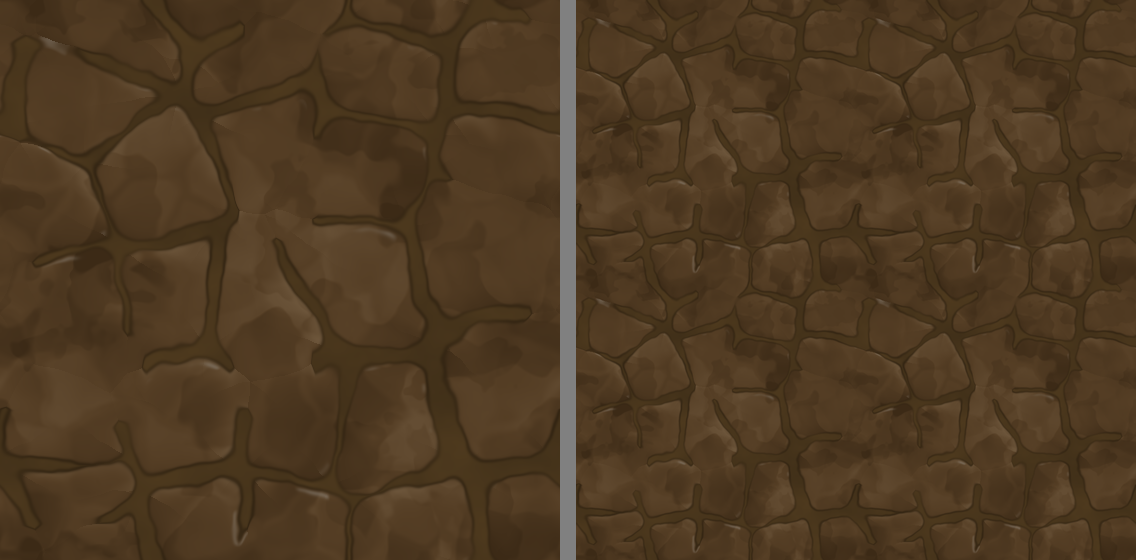
Left, the tile; right, the same tile 2 across and 2 down.
Write a three.js fragment shader that draws this texture.

```glsl
// Painted brown flagstones with worn facets, dark stains and earthy joints; tiles.
varying vec2 vUv;

const vec3 UMBER = vec3(0.235, 0.165, 0.088);
const vec3 BROWN = vec3(0.332, 0.242, 0.143);
const vec3 TAN = vec3(0.435, 0.345, 0.240);
const vec3 MORTAR = vec3(0.282, 0.208, 0.108);
const vec3 CREASE = vec3(0.185, 0.132, 0.065);
const vec3 GLINT = vec3(0.56, 0.53, 0.49);
const vec2 LIGHT_DIR = vec2(0.45, 0.89);

float hash(vec2 p, float seed) {
  vec3 q = fract(p.xyx * vec3(0.1031, 0.1030, 0.0973) + seed * 0.137);
  q += dot(q, q.yzx + 33.33);
  return fract((q.x + q.y) * q.z);
}

// Value noise that wraps after a whole number of periods
float noise(vec2 uv, float period, float seed) {
  vec2 p = uv * period;
  vec2 i = floor(p);
  vec2 f = fract(p);
  f = f * f * (3.0 - 2.0 * f);
  vec2 a = mod(i, period);
  vec2 b = mod(i + 1.0, period);
  return mix(mix(hash(a, seed), hash(vec2(b.x, a.y), seed), f.x),
             mix(hash(vec2(a.x, b.y), seed), hash(b, seed), f.x), f.y);
}

float fbm(vec2 uv, float period, float seed) {
  float sum = 0.0;
  float weight = 0.533;
  for (int i = 0; i < 4; i++) {
    sum += weight * noise(uv, period, seed + float(i));
    period *= 2.0;
    weight *= 0.5;
  }
  return sum;
}

vec2 warp(vec2 uv, float period, float amount, float seed) {
  vec2 shift = vec2(fbm(uv, period, seed), fbm(uv, period, seed + 7.0));
  return uv + amount * (shift - 0.5);
}

float smoothMin(float a, float b, float k) {
  float h = max(k - abs(a - b), 0.0) / k;
  return min(a, b) - 0.25 * k * h * h;
}

vec2 site(vec2 cell, float count, float seed) {
  vec2 c = mod(cell, count);
  return cell + 0.08 + 0.84 * vec2(hash(c, seed), hash(c, seed + 3.0));
}

// Wrapping Voronoi: x = rounded border distance, yz = outward normal, w = cell id
vec4 cells(vec2 uv, float count, float rounding, float seed) {
  vec2 p = uv * count;
  vec2 base = floor(p);
  vec2 home = base;
  vec2 toHome = vec2(9.0);
  for (int y = -1; y <= 1; y++) {
    for (int x = -1; x <= 1; x++) {
      vec2 cell = base + vec2(float(x), float(y));
      vec2 r = site(cell, count, seed) - p;
      if (dot(r, r) < dot(toHome, toHome)) { toHome = r; home = cell; }
    }
  }
  float border = 9.0;
  float nearest = 9.0;
  vec2 normal = vec2(0.0, 1.0);
  for (int y = -2; y <= 2; y++) {
    for (int x = -2; x <= 2; x++) {
      if (x == 0 && y == 0) continue;
      vec2 r = site(home + vec2(float(x), float(y)), count, seed) - p;
      vec2 n = normalize(r - toHome);
      float d = dot(0.5 * (r + toHome), n);
      if (d < nearest) { nearest = d; normal = n; }
      border = smoothMin(border, d, rounding);
    }
  }
  return vec4(border, normal, hash(mod(home, count), seed + 5.0));
}

// Stain with a crisp outline that thins out softly
float stain(vec2 uv, float period, float level, float seed) {
  float n = fbm(warp(uv, 5.0, 0.10, seed + 20.0), period, seed);
  return smoothstep(level, level + 0.035, n) * (0.35 + 0.65 * noise(uv, 9.0, seed + 9.0));
}

void main() {
  // Stone outlines; joints vary in width and close up in places
  vec4 stone = cells(warp(vUv, 7.0, 0.055, 1.0), 5.0, 0.13, 2.0);
  float closed = smoothstep(0.60, 0.72, noise(vUv, 6.0, 31.0));
  float gap = 0.058 + 0.14 * (fbm(vUv, 6.0, 12.0) - 0.5) - 0.20 * closed;
  float inside = stone.x - gap;
  float mask = smoothstep(-0.012, 0.014, inside);

  // Chiselled facets and broad brushwork
  vec4 facet = cells(warp(vUv, 6.0, 0.11, 40.0), 9.0, 0.05, 17.0);
  float tone = 0.53 + 0.75 * (fbm(vUv, 4.0, 50.0) - 0.5) + 0.12 * (stone.w - 0.5);
  tone += 0.30 * (facet.w - 0.5) * smoothstep(0.0, 0.16, facet.x);
  tone += 0.10 * (fbm(warp(vUv, 8.0, 0.06, 60.0), 16.0, 61.0) - 0.5);
  tone -= 0.30 * stain(vUv, 5.0, 0.57, 70.0) + 0.20 * stain(vUv, 8.0, 0.60, 80.0);

  // Worn rims catch light from above and fall into shade below
  float lit = dot(stone.yz, LIGHT_DIR);
  float rim = exp(-max(inside, 0.0) / 0.10);
  float worn = smoothstep(0.35, 0.75, noise(vUv, 11.0, 90.0));
  tone += rim * (0.34 * worn * max(lit + 0.25, 0.0) - 0.14 * max(-lit, 0.0));
  tone = clamp(tone, 0.0, 1.0);
  vec3 color = mix(mix(UMBER, BROWN, min(2.0 * tone, 1.0)), TAN, max(2.0 * tone - 1.0, 0.0));

  // Small sparse glints on the upper rims
  float spark = smoothstep(0.80, 0.95, noise(vUv, 26.0, 95.0)) * max(lit, 0.0);
  color = mix(color, GLINT, 0.5 * spark * exp(-pow((inside - 0.04) / 0.022, 2.0)));

  // Earth in the joints and a broken dark line along the stone edge
  vec3 earth = MORTAR * (0.86 + 0.28 * fbm(vUv, 10.0, 99.0));
  color = mix(earth, color, mask);
  float crease = exp(-pow(inside / 0.018, 2.0)) * (0.25 + 0.6 * noise(vUv, 13.0, 105.0));
  gl_FragColor = vec4(mix(color, CREASE, crease), 1.0);
}
```
